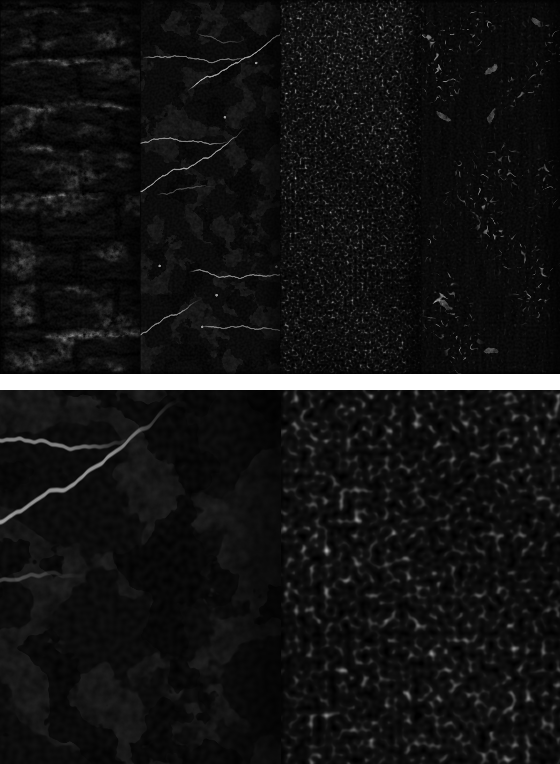
Top, the full canvas; bottom, a detail of the centre.
A WebGL 1 fragment shader for this texture:

```glsl
precision highp float;
uniform vec2 u_resolution;

const float PANEL_WIDTH = 0.375;
const vec2 BRICK_SIZE = vec2(0.21, 0.122);
const float BRICK_TONE = 0.042;
const float PLASTER_TONE = 0.045;
const float ASPHALT_TONE = 0.055;
const float PAINT_TONE = 0.036;
const float GRAIN_SCALE = 150.0;
const float GRAIN_DEPTH = 0.035;
const float CRACK_WIDTH = 0.0028;
const float VEIN_SCALE = 30.0;
const float SPOT_CELL = 0.08;
const float FLAKE_CELL = 0.125;

float hash(vec2 p) {
  return fract(sin(dot(p, vec2(127.1, 311.7))) * 43758.55);
}

float corner(vec2 cell, vec2 offset) {
  float angle = 6.2832 * hash(cell);
  return dot(vec2(cos(angle), sin(angle)), offset);
}

float gradientNoise(vec2 p) {
  vec2 i = floor(p), f = fract(p), e = vec2(1.0, 0.0);
  vec2 s = f * f * f * (f * (f * 6.0 - 15.0) + 10.0);
  return mix(mix(corner(i, f), corner(i + e, f - e), s.x),
             mix(corner(i + e.yx, f - e.yx), corner(i + 1.0, f - 1.0), s.x), s.y);
}

float fbm(vec2 p) {
  float sum = 0.0, amp = 1.0;
  for (int i = 0; i < 5; i++) {
    sum += amp * gradientNoise(p);
    p = mat2(1.6, 1.2, -1.2, 1.6) * p + 7.3;
    amp *= 0.5;
  }
  return sum;
}

// Worn masonry: dark joints, scuffed faces and pale upper ledges
float brickWall(vec2 p) {
  vec2 bent = p + 0.02 * vec2(fbm(p * 9.0), fbm(p * 9.0 + 17.0));
  vec2 cell = bent / BRICK_SIZE;
  cell.x += 0.5 * mod(floor(cell.y), 2.0);
  vec2 f = fract(cell);
  vec2 edge = min(f, 1.0 - f) * BRICK_SIZE;
  float joint = 1.0 - smoothstep(0.002, 0.014, min(edge.x, edge.y));
  float rough = fbm(p * 55.0);
  vec2 reliefScale = vec2(16.0, 26.0);
  float relief = fbm(p * reliefScale) - fbm((p + vec2(0.0, 0.006)) * reliefScale);
  float scuff = smoothstep(0.0, 0.6, fbm(p * vec2(8.0, 12.0) + 4.0));
  float ledge = exp(-abs(f.y - 0.86) * BRICK_SIZE.y / 0.007);
  ledge *= smoothstep(0.0, 0.45, fbm(p * vec2(7.0, 13.0) + 31.0));
  float tone = BRICK_TONE + 0.09 * relief;
  tone += scuff * max(0.12 + 0.24 * rough, 0.0);
  tone *= 1.0 - 0.6 * joint;
  return tone + ledge * max(0.26 + 0.4 * rough, 0.0);
}

// Wandering hairline cracks, every third one steep
float cracks(vec2 q) {
  float ink = 0.0;
  for (int i = 0; i < 9; i++) {
    float k = float(i);
    float a = hash(vec2(k, 3.0)), b = hash(vec2(k, 8.0)), c = hash(vec2(k, 14.0));
    float x = q.x - PANEL_WIDTH * (1.2 * a - 0.5);
    float span = PANEL_WIDTH * (0.4 + 0.8 * b);
    float slope = mix(0.2 * (c - 0.5), 0.55, step(mod(k, 3.0), 0.5));
    float y = (k + c) / 9.0 + slope * x + 0.025 * fbm(vec2(q.x * 9.0, k * 7.3));
    float d = abs(q.y - y) * inversesqrt(1.0 + slope * slope);
    float fade = smoothstep(0.0, 0.03, x) * (1.0 - smoothstep(span - 0.08, span, x));
    float line = 1.0 - smoothstep(0.2 * CRACK_WIDTH, CRACK_WIDTH, d);
    ink = max(ink, line * fade * mix(0.2, 0.6, b));
  }
  return ink;
}

float plaster(vec2 p, vec2 q) {
  float blotch = smoothstep(0.02, 0.09, fbm(p * 10.0 + 3.0));
  float chip = smoothstep(0.18, 0.22, fbm(p * 13.0 + 40.0));
  float tone = PLASTER_TONE + 0.045 * blotch * (1.0 + fbm(p * 60.0));
  tone = mix(tone, 0.025, 0.8 * chip);
  vec2 cell = floor(p / SPOT_CELL);
  vec2 center = 0.2 + 0.6 * vec2(hash(cell), hash(cell + 9.0));
  float d = length((fract(p / SPOT_CELL) - center) * SPOT_CELL) + 0.002 * gradientNoise(p * 120.0);
  float spot = step(0.88, hash(cell + 21.0)) * (1.0 - smoothstep(0.002, 0.005, d));
  return max(tone + cracks(q), 0.6 * spot);
}

float asphalt(vec2 p) {
  float grit = gradientNoise(p * GRAIN_SCALE) + 0.6 * gradientNoise(p * GRAIN_SCALE * 0.5 + 5.0);
  float glint = max(grit - 0.08, 0.0);
  float shade = mix(0.75, 1.2, p.y) + 0.35 * fbm(p * 5.0);
  return shade * (ASPHALT_TONE + 0.07 * grit + 0.85 * glint * glint);
}

// Peeling paint: clustered broken veins, specks and tilted flakes
float peelingPaint(vec2 p) {
  float streak = gradientNoise(p * vec2(90.0, 9.0));
  vec2 bent = p + 0.012 * vec2(gradientNoise(p * 45.0), gradientNoise(p * 45.0 + 13.0));
  float vein = 1.0 - smoothstep(0.01, 0.085, abs(gradientNoise(bent * VEIN_SCALE)));
  float cluster = smoothstep(-0.1, 0.45, fbm(p * vec2(8.0, 5.0) + 11.0));
  float broken = smoothstep(0.0, 0.3, gradientNoise(p * 55.0 + 2.0));
  float speck = smoothstep(0.3, 0.6, gradientNoise(p * vec2(110.0, 80.0)));
  vec2 cell = floor(p / FLAKE_CELL);
  float angle = 3.1416 * hash(cell + 5.0);
  vec2 d = (fract(p / FLAKE_CELL) - 0.5) * FLAKE_CELL;
  d = mat2(cos(angle), sin(angle), -sin(angle), cos(angle)) * d;
  float ragged = length(d / vec2(0.024, 0.008)) + 0.6 * fbm(p * 50.0);
  float flake = step(0.78, hash(cell + 2.0)) * (1.0 - smoothstep(0.7, 1.0, ragged));
  float tone = PAINT_TONE + 0.02 * streak + 0.45 * vein * broken * cluster;
  return tone + 0.16 * speck * (0.4 + cluster) + flake * (0.22 + 0.2 * fbm(p * 70.0));
}

void main() {
  vec2 p = gl_FragCoord.xy / u_resolution.y;
  float panel = floor(p.x / PANEL_WIDTH);
  vec2 q = vec2(p.x - panel * PANEL_WIDTH, p.y);
  float tone;
  if (panel < 0.5) tone = brickWall(p);
  else if (panel < 1.5) tone = plaster(p, q);
  else if (panel < 2.5) tone = asphalt(p);
  else tone = peelingPaint(p);
  tone += GRAIN_DEPTH * gradientNoise(p * GRAIN_SCALE + 60.0);

  // Shadowed seams and rim
  tone *= 1.0 - 0.55 * smoothstep(0.31, PANEL_WIDTH, q.x);
  tone *= mix(0.4, 1.0, smoothstep(0.0, 0.004, q.x));
  tone *= mix(0.4, 1.0, smoothstep(0.0, 0.012, min(p.y, 1.0 - p.y)));
  gl_FragColor = vec4(vec3(clamp(tone, 0.0, 1.0)), 1.0);
}
```
